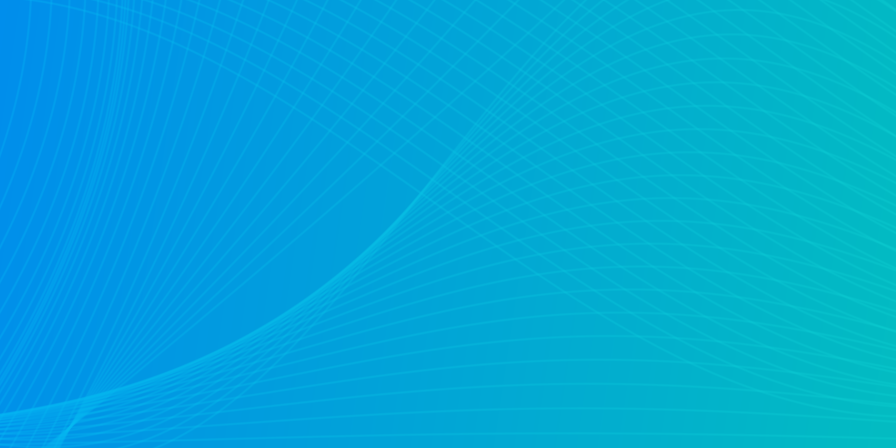
A Shadertoy shader for this background:

```glsl
// Fine cyan threads woven over a blue-to-teal gradient.
// Three families of curves are drawn by loops: a steep fan at the left,
// waves that pinch at the lower left and crest at the right, and falling arcs.

// Coverage of the thin line where the field is zero; px is one pixel in canvas units.
float thread(float field, float px) {
    float slope = length(vec2(dFdx(field), dFdy(field))) / px;
    float dist = abs(field) / max(slope, 1e-4);
    return 1.0 - smoothstep(0.0, 0.0022 + px, dist);
}

// Steep strand, as x over depth below the top edge.
float fanX(float top, float depth) {
    float lean = max(0.05, 1.05 * (top - 0.23));
    float bend = 0.43 - 0.35 * smoothstep(0.1, 0.6, top);
    return top - lean * depth - bend * depth * depth;
}

// Wave whose height near its crest is given; tall waves cross low ones at the pinch.
float waveY(float crest, float x) {
    float rise = 0.69 - 0.41 * cos(2.1 * x + 0.5) - 0.06 * exp(-5.0 * x);
    float pinch = 0.155 + 0.37 * cos(2.1 * (x - 0.63));
    return crest * rise - crest * crest * pinch;
}

// Arc falling from the upper left to the lower right.
float arcY(float index, float x) {
    return 0.54 + 0.02 * index + 0.47 * cos(1.5 * x + 0.1 - 0.06 * index);
}

void mainImage(out vec4 fragColor, in vec2 fragCoord) {
    float px = 1.0 / iResolution.y;
    vec2 p = fragCoord * px;
    p.x *= 2.0 * iResolution.y / iResolution.x;

    // Background gradient, slightly greener towards the bottom
    float blend = clamp(0.47 * p.x + 0.07 * (1.0 - p.y), 0.0, 1.0);
    vec3 color = mix(vec3(0.0, 0.555, 0.925), vec3(0.01, 0.735, 0.76), blend);
    vec3 threadColor = mix(vec3(0.01, 0.74, 0.97), vec3(0.06, 0.83, 0.83), blend);

    // Share of the background left uncovered by the threads
    float gap = 1.0;

    // Steep fan, densest in its left bundle
    for (int i = -8; i <= 18; i++) {
        float k = float(i);
        float top = 0.28 + 0.004 * k + 0.0028 * k * abs(k);
        gap *= 1.0 - 0.34 * thread(p.x - fanX(top, 1.0 - p.y), px);
    }

    // Cresting waves
    for (int i = 0; i < 23; i++) {
        float crest = 0.03 + 0.052 * float(i);
        gap *= 1.0 - 0.36 * thread(p.y - waveY(crest, p.x), px);
    }

    // Falling arcs
    for (int i = 0; i < 25; i++) {
        gap *= 1.0 - 0.36 * thread(p.y - arcY(float(i), p.x), px);
    }

    color = mix(color, threadColor, 0.85 * (1.0 - gap));
    fragColor = vec4(color, 1.0);
}
```
